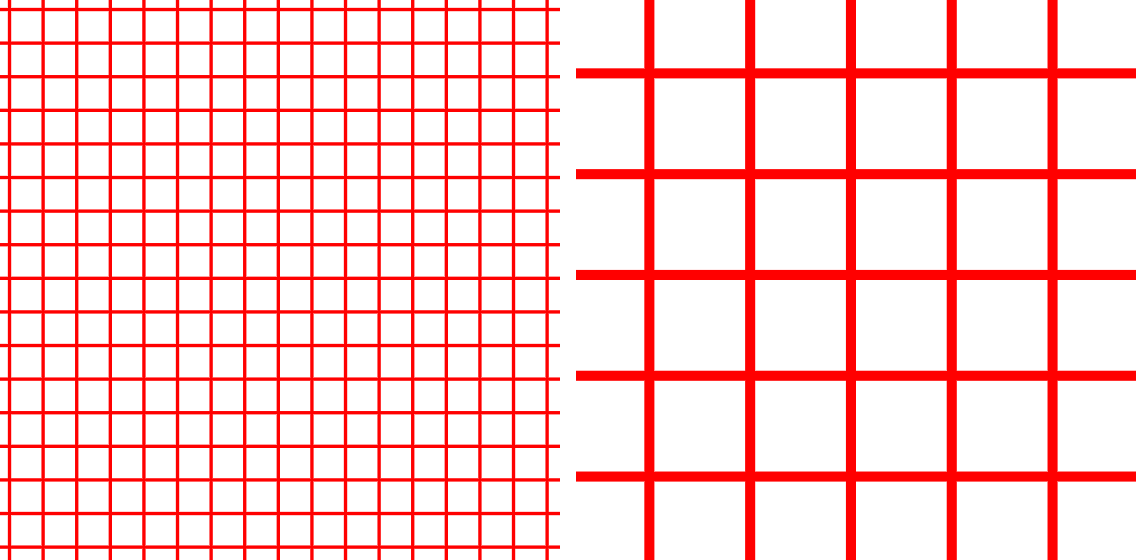
Left: the whole. Right: its middle third, enlarged.
A Shadertoy shader for this pattern:

```glsl
// Square grid of thin red lines on white paper.
// Cells are 0.06 of the canvas high and laid out from the canvas centre;
// the distance to the nearest line axis gives smooth line coverage.

// Coverage of lines centred on every whole number, both axes at once.
vec2 lineCoverage(vec2 cell, float halfWidth, float pixel) {
    vec2 axisDistance = abs(fract(cell + 0.5) - 0.5);
    return clamp((halfWidth - axisDistance) / pixel + 0.5, 0.0, 1.0);
}

void mainImage(out vec4 fragColor, in vec2 fragCoord) {
    // Canvas units, measured from the centre
    vec2 p = (fragCoord - 0.5 * iResolution.xy) / iResolution.y;
    float cellSize = 0.06;
    float pixel = 1.0 / (iResolution.y * cellSize);

    // Lines take a tenth of a cell, with one edge on the cell boundary
    vec2 cell = p / cellSize + vec2(0.05, -0.05);
    vec2 lines = lineCoverage(cell, 0.05, pixel);

    vec3 paper = vec3(1.0);
    vec3 ink = vec3(1.0, 0.0, 0.0);
    fragColor = vec4(mix(paper, ink, max(lines.x, lines.y)), 1.0);
}
```
